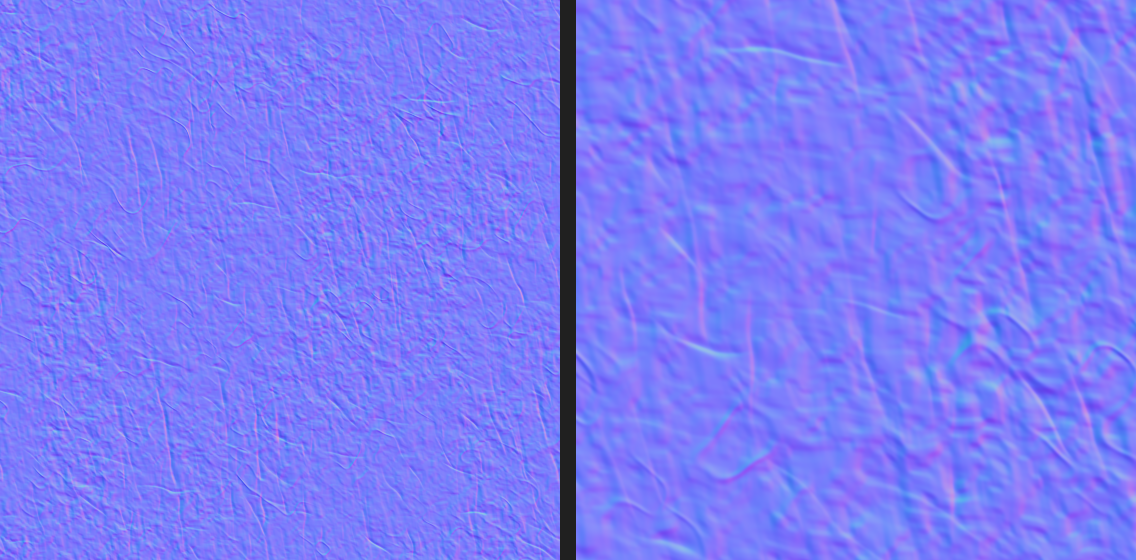
Left: the whole. Right: its middle third, enlarged.
Reproduce this texture map procedurally as a Shadertoy shader.

```glsl
const vec3  FLAT_COLOR     = vec3(0.489, 0.491, 0.987);
const float SAMPLE_STEP    = 0.0009;            // half width of the slope probe
const vec2  CREASE_DIR     = vec2(0.82, -0.57); // unit vector, down to the right

const float GRAIN_FREQ     = 44.0;
const float GRAIN_SLOPE    = 0.13;
const float GRAIN_STRETCH  = 1.3;
const vec2  FIBRE_FREQ     = vec2(120.0, 34.0);
const float FIBRE_SLOPE    = 0.15;
const float WRINKLE_SLOPE  = 0.30;
const float WRINKLE_WIDTH  = 0.0024;

const vec2  SCRATCH_CELL   = vec2(0.075, 0.36); // across, along
const vec2  SCRATCH_TILT   = vec2(-0.17, 0.16); // mean, spread
const float SCRATCH_WIDTH  = 0.0026;
const float SCRATCH_SLOPE  = 0.52;

const vec2  HAIR_CELL      = vec2(0.034, 0.10);
const vec2  HAIR_TILT      = vec2(-0.16, 0.22);
const float HAIR_WIDTH     = 0.0020;
const float HAIR_SLOPE     = 0.38;

const vec2  CREASE_CELL    = vec2(0.048, 0.095);
const vec2  CREASE_TILT    = vec2(0.0, 0.60);
const float CREASE_WIDTH   = 0.0022;
const float CREASE_SLOPE   = 0.45;

vec4 hash4(vec2 p) {
    vec4 q = fract(p.xyxy * vec4(0.1031, 0.1030, 0.0973, 0.1099));
    q += dot(q, q.wzxy + 33.33);
    return fract((q.xxyz + q.yzzw) * q.zywx);
}

float noise(vec2 p) {
    vec2 i = floor(p), f = p - i;
    f = f * f * f * (f * (f * 6.0 - 15.0) + 10.0);
    float low  = mix(hash4(i).x, hash4(i + vec2(1, 0)).x, f.x);
    float high = mix(hash4(i + vec2(0, 1)).x, hash4(i + vec2(1, 1)).x, f.x);
    return mix(low, high, f.y);
}

vec2 warp(vec2 p, float freq) {
    return vec2(noise(p * freq + 17.0), noise(p * freq + 71.0)) - 0.5;
}

// Scattered broken grooves along y, steep on their left wall
float grooves(vec2 p, vec2 cell, vec2 tilt, float width, float slope, float seed) {
    p.x -= tilt.x * p.y;
    vec2 home = floor(p / cell);
    float depth = 0.0;
    for (int j = -1; j <= 1; j++)
    for (int i = -1; i <= 1; i++) {
        vec2 id = home + vec2(i, j);
        vec4 rnd = hash4(id + seed);
        vec2 d = p - (id + 0.1 + 0.8 * rnd.xy) * cell;
        float halfLength = cell.y * mix(0.25, 0.85, rnd.z);
        float lean = (fract(rnd.z * 7.3) * 2.0 - 1.0) * tilt.y;
        float side = d.x - lean * d.y;
        float w = side < 0.0 ? width : width * 1.8;
        float taper = 1.0 - smoothstep(0.3, 1.0, abs(d.y) / halfLength);
        float strength = smoothstep(0.2, 1.0, rnd.w);
        depth += strength * taper * exp(-side * side / (w * w));
    }
    float gaps = 0.25 + smoothstep(0.2, 0.7, noise(p * 40.0 + seed));
    return -depth * gaps * slope * width;
}

// Rough grain, slightly drawn out along the creases
float grain(vec2 q) {
    float sum = 0.0, freq = GRAIN_FREQ, weight = 0.6;
    vec2 s = q * vec2(1.0, 1.0 / GRAIN_STRETCH);
    for (int i = 0; i < 3; i++) {
        sum += weight * (noise(s * freq + float(i) * 31.7) - 0.5) / freq;
        s = mat2(0.955, 0.296, -0.296, 0.955) * s;
        freq *= 2.05;
        weight *= 1.45;
    }
    return sum * GRAIN_SLOPE;
}

// Thin bent folds on the level lines of a noise field
float wrinkles(vec2 q, float freq, float seed) {
    float level = abs(noise(q * vec2(freq, freq * 0.7) + seed) - 0.5);
    float x = level / (freq * WRINKLE_WIDTH);
    float mask = smoothstep(0.4, 0.75, noise(q * 14.0 + seed * 2.0));
    return mask * WRINKLE_SLOPE * WRINKLE_WIDTH * exp(-x * x);
}

float height(vec2 p) {
    vec2 bent = p + 0.016 * warp(p, 7.0) + 0.005 * warp(p, 38.0);
    vec2 across = vec2(-CREASE_DIR.y, CREASE_DIR.x);
    vec2 q = vec2(dot(p, across), dot(p, CREASE_DIR));
    vec2 bentQ = vec2(dot(bent, across), dot(bent, CREASE_DIR)) + 0.012 * warp(p, 22.0);

    float roughness = mix(0.7, 1.25, smoothstep(0.25, 0.75, noise(p * 8.0 + 5.0)));
    float h = grain(q + 0.006 * warp(p, 45.0));
    vec2 fibre = vec2(bent.x - SCRATCH_TILT.x * bent.y, bent.y);
    h += FIBRE_SLOPE * (noise(fibre * FIBRE_FREQ) - 0.5) / FIBRE_FREQ.x;
    h *= roughness;
    h += wrinkles(bentQ, 24.0, 3.0) + wrinkles(bentQ, 46.0, 47.0);
    h += grooves(bent, SCRATCH_CELL, SCRATCH_TILT, SCRATCH_WIDTH, SCRATCH_SLOPE, 11.0);
    h += grooves(bent, HAIR_CELL, HAIR_TILT, HAIR_WIDTH, HAIR_SLOPE, 137.0);
    h += grooves(bentQ, CREASE_CELL, CREASE_TILT, CREASE_WIDTH, CREASE_SLOPE, 259.0);
    return h;
}

void mainImage(out vec4 fragColor, in vec2 fragCoord) {
    vec2 p = fragCoord / iResolution.y, e = vec2(SAMPLE_STEP, 0.0);
    // Slope of the surface, then its normal as a colour
    vec2 slope = vec2(height(p + e.xy) - height(p - e.xy),
                      height(p + e.yx) - height(p - e.yx)) / (2.0 * SAMPLE_STEP);
    vec3 normal = normalize(vec3(-slope, 1.0));
    fragColor = vec4(FLAT_COLOR + 0.5 * (normal - vec3(0, 0, 1)), 1.0);
}
```
